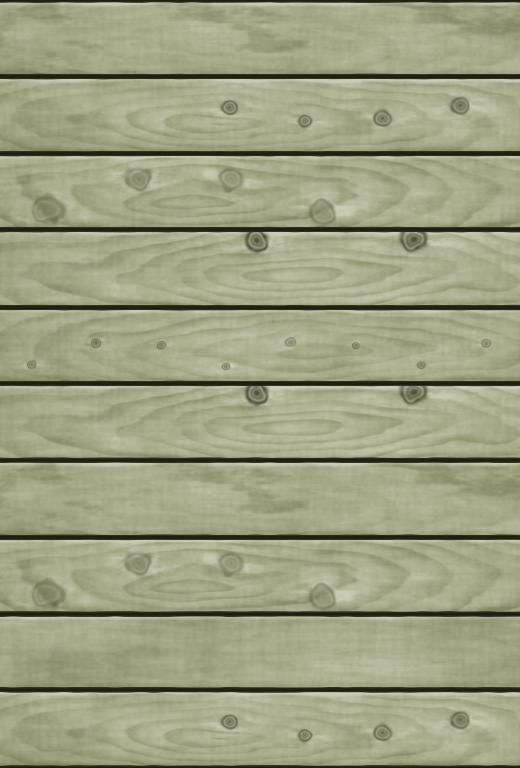
Reproduce this texture procedurally as a Shadertoy shader.

```glsl
const float PLANKS = 10.0;
const float CANVAS_WIDTH = 6.76;     // in plank heights
const float GAP_HALF = 0.034;
const float GAP_JITTER = 0.025;
const float RING_COUNT = 8.0;        // growth rings per plank height
const vec3 WOOD = vec3(0.665, 0.67, 0.545);
const vec3 SHADE = vec3(0.54, 0.55, 0.41);
const vec3 PALE = vec3(0.78, 0.78, 0.69);
const vec3 KNOT_DARK = vec3(0.25, 0.25, 0.17);
const vec3 GAP_DARK = vec3(0.125, 0.115, 0.07);
const vec3 GAP_EDGE = vec3(0.20, 0.20, 0.13);

// Board kind of each row, counted from the top
const int ROW_KIND[10] = int[10](0, 1, 2, 3, 4, 3, 0, 2, 5, 1);
// Knots of each kind: first x, step in x, mean height, height swing
const vec4 KNOT_LAYOUT[6] = vec4[6](
    vec4(0.0), vec4(0.44, 0.148, 0.50, -0.10), vec4(0.09, 0.177, 0.53, 0.29),
    vec4(0.495, 0.30, 0.86, 0.0), vec4(0.06, 0.125, 0.43, 0.17), vec4(0.0));
// Look of each kind: knot count, knot radius, knot darkness, ring contrast
const vec4 KIND_LOOK[6] = vec4[6](
    vec4(0.0, 0.1, 0.0, 0.16), vec4(4.0, 0.085, 0.65, 0.50), vec4(4.0, 0.15, 0.38, 0.65),
    vec4(2.0, 0.12, 0.85, 0.65), vec4(8.0, 0.05, 0.50, 0.50), vec4(0.0, 0.1, 0.0, 0.12));

float hash(vec2 p) {
    vec3 q = fract(p.xyx * 0.1031);
    q += dot(q, q.yzx + 33.33);
    return fract((q.x + q.y) * q.z);
}

float noise(vec2 p) {
    vec2 i = floor(p), f = fract(p);
    f = f * f * (3.0 - 2.0 * f);
    return mix(mix(hash(i), hash(i + vec2(1, 0)), f.x),
               mix(hash(i + vec2(0, 1)), hash(i + vec2(1, 1)), f.x), f.y);
}

float fbm(vec2 p) {
    float sum = 0.0, amp = 0.5;
    for (int i = 0; i < 4; i++) {
        sum += amp * noise(p);
        p = p * 2.03 + 17.1;
        amp *= 0.5;
    }
    return sum / 0.9375;
}

float gapHeight(float row) {
    return row + GAP_JITTER * (2.0 * hash(vec2(row, 7.0)) - 1.0) * step(0.5, row) * step(row, PLANKS - 0.5);
}

void mainImage(out vec4 fragColor, in vec2 fragCoord) {
    vec2 p = fragCoord / iResolution.xy * vec2(CANVAS_WIDTH, PLANKS);
    float pixel = PLANKS / iResolution.y;
    float row = clamp(floor(p.y), 0.0, PLANKS - 1.0);
    float low = gapHeight(row), high = gapHeight(row + 1.0);
    int kind = ROW_KIND[int(PLANKS - 1.0 - row)];
    vec4 layout_ = KNOT_LAYOUT[kind], look = KIND_LOOK[kind];
    vec2 b = vec2(p.x, p.y - low);               // position on the board
    vec2 seed = vec2(float(kind) * 23.7 + 5.0, float(kind) * 11.3);

    // Knots: bend the grain, lay rings, dark rims and pale torn halos
    float grainY = b.y, knotDark = 0.0, halo = 0.0, inside = 0.0;
    for (int i = 0; i < int(look.x); i++) {
        float n = float(i);
        float rnd = hash(vec2(n + 3.0, float(kind) + 9.0));
        vec2 center = vec2((layout_.x + layout_.y * n) * CANVAS_WIDTH,
                           layout_.z - layout_.w * cos(2.094 * n) + 0.08 * (rnd - 0.5));
        float radius = look.y * (0.8 + 0.4 * rnd);
        vec2 q = b - center;
        vec2 bend = q / (radius * vec2(4.5, 2.2));
        grainY -= 0.75 * q.y * exp(-dot(bend, bend));

        float d = length(q * vec2(0.88, 1.0)) / radius + 0.5 * (noise(b * 9.0 + seed) - 0.5);
        float aa = pixel / radius;
        float core = 1.0 - smoothstep(1.0 - aa, 1.1 + aa, d);
        float rim = exp(-pow((d - 0.95) / 0.22, 2.0));
        float rings = 0.5 + 0.5 * cos(d * 13.0);
        float heart = exp(-d * d * 6.0);
        knotDark = max(knotDark, look.z * max(rim * (0.55 + 0.45 * noise(b * 14.0)),
                                            core * (0.25 + 0.25 * rings + 0.5 * heart)));
        inside = max(inside, core);
        vec2 torn = q / (radius * vec2(2.0 + 3.0 * look.z, 1.6));
        halo = max(halo, exp(-dot(torn, torn)) * smoothstep(0.38, 0.75, fbm(b * vec2(5.0, 12.0) + seed)));
    }

    // Growth rings: long nested ovals, warped by noise
    float tip = CANVAS_WIDTH * (0.35 + 0.55 * hash(seed));
    float oval = length(vec2((b.x - tip) * 0.17, grainY - 0.42));
    float rings = RING_COUNT * oval + 2.6 * fbm(vec2(b.x * 0.55, grainY * 1.5) + seed);
    float ringWidth = fwidth(rings);
    float phase = fract(rings);
    float line = smoothstep(0.25, 0.88, phase) * (1.0 - smoothstep(0.90 - ringWidth, 1.0, phase));
    line *= clamp(1.4 - 1.6 * ringWidth, 0.0, 1.0) * (0.5 + noise(b * vec2(1.2, 4.0) + seed));

    // Stains, fibres and saw marks
    float stain = fbm(b * vec2(0.7, 1.6) + seed + 40.0) - 0.5;
    float fibre = fbm(vec2(b.x * 2.5, grainY * 18.0) + seed) - 0.5;
    float saw = noise(vec2(b.x * 20.0, b.y * 2.0) + seed) - 0.5;
    float speck = noise(b * 24.0 + seed) - 0.5;
    float plain = 1.0 - smoothstep(0.1, 0.4, look.w);
    float smudge = smoothstep(0.52, 0.75, fbm(b * vec2(1.8, 5.0) + seed + 80.0)) * (kind == 0 ? 0.7 : 0.2);
    float middle = exp(-pow((b.x / CANVAS_WIDTH - 0.6) / 0.35, 2.0));
    float tone = 0.02 + 1.3 * stain + 0.7 * fibre + 0.22 * saw + 0.25 * speck
               + 0.28 * (middle - 0.5) - smudge - 0.12 * plain - look.w * (line - 0.25);
    tone += 1.1 * halo * (1.0 - inside);

    // Worn upper edge and shaded lower edge
    float fromTop = high - p.y, fromLow = p.y - low;
    float wear = noise(vec2(b.x * 3.5, 2.0) + seed);
    tone += (0.4 + 0.9 * wear) * (1.0 - smoothstep(0.04, 0.075 + 0.03 * wear, fromTop));
    tone -= 0.45 * (1.0 - smoothstep(0.03, 0.13, fromLow));

    vec3 color = mix(WOOD, tone < 0.0 ? SHADE : PALE, min(abs(tone), 1.15));
    color = mix(color, KNOT_DARK, clamp(knotDark, 0.0, 1.0));

    // Dark gaps with slightly ragged edges
    float toGap = min(abs(fromTop), abs(fromLow));
    float halfWidth = GAP_HALF + 0.008 * (noise(vec2(b.x * 6.0, row)) - 0.5);
    vec3 gapColor = mix(GAP_DARK, GAP_EDGE, smoothstep(0.008, GAP_HALF, toGap));
    float board = smoothstep(halfWidth - 0.5 * pixel, halfWidth + 0.5 * pixel, toGap);
    fragColor = vec4(mix(gapColor, color, board), 1.0);
}
```
